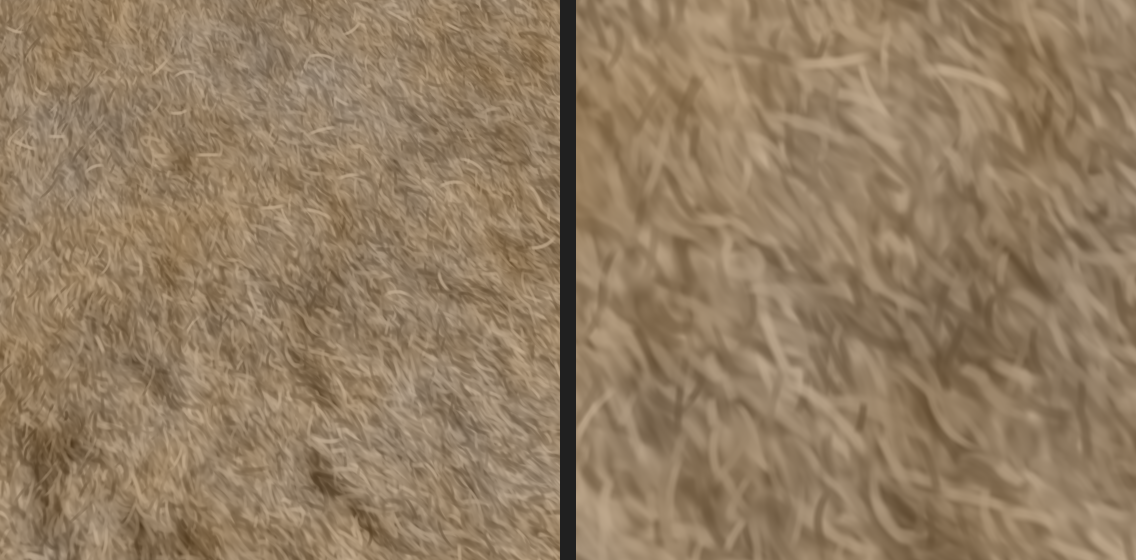
Left, the full canvas; right, a detail of the centre.
Write a Shadertoy shader that draws this texture.

```glsl
// Dry, trampled straw grass seen at a slant, its soft blades leaning down to the right.

const vec3 STRAW = vec3(0.597, 0.511, 0.406);      // mean colour
const vec3 TONE_TINT = vec3(1.0, 0.99, 0.97);      // colour change per unit of tone
const vec3 HUE_DRIFT = vec3(0.025, -0.005, -0.05); // from grey olive to warm tan
const float LEAN = -0.98;           // main blade direction, radians
const float FAN = 0.5;              // change of lean from left to right
const float PERSPECTIVE = 0.5;      // shrinking towards the top
const int BLADE_LAYERS = 6;
const float BLADE_CELL = 0.04;
const float BLADE_OPACITY = 0.72;
const float BLADE_CONTRAST = 0.27;
const float STRAW_CELL = 0.15;
const float STRAW_CHANCE = 0.45;
const float STRAW_TONE = 0.17;

vec2 hash22(vec2 p) {
    vec3 q = fract(p.xyx * vec3(0.1031, 0.1030, 0.0973));
    q += dot(q, q.yzx + 33.33);
    return fract((q.xx + q.yz) * q.zy);
}

float cornerSlope(vec2 cell, vec2 offset) {
    float a = 6.2832 * hash22(cell + 211.0).x;
    return dot(vec2(cos(a), sin(a)), offset);
}

// Gradient noise, roughly -0.7 to 0.7
float noise(vec2 p) {
    vec2 i = floor(p), f = p - i;
    vec2 u = f * f * f * (f * (f * 6.0 - 15.0) + 10.0);
    vec2 e = vec2(1.0, 0.0);
    return mix(mix(cornerSlope(i, f), cornerSlope(i + e, f - e), u.x),
               mix(cornerSlope(i + e.yx, f - e.yx), cornerSlope(i + 1.0, f - 1.0), u.x), u.y);
}

// Coordinates along and across a direction
vec2 alongAcross(vec2 p, float angle) {
    vec2 d = vec2(cos(angle), sin(angle));
    return vec2(dot(p, d), dot(p, vec2(-d.y, d.x)));
}

// Soft curved blade centred on the origin
float bladeMask(vec2 p, float angle, float halfLength, float halfWidth, float bend) {
    vec2 q = alongAcross(p, angle);
    float t = q.x / halfLength;
    float across = abs(q.y + bend * halfLength * t * t) / halfWidth;
    return (1.0 - smoothstep(0.15, 1.0, across)) * (1.0 - smoothstep(0.45, 1.0, abs(t)));
}

// Paints one layer of scattered blades over the tone
float paintBlades(float tone, float ground, vec2 p, float lean, float seed) {
    vec2 shifted = p + seed * vec2(0.317, 0.173);
    vec2 home = floor(shifted / BLADE_CELL);
    for (int k = 0; k < 9; k++) {
        vec2 cell = home + vec2(k % 3 - 1, k / 3 - 1);
        vec2 key = cell + seed * 37.0;
        vec2 place = hash22(key), shape = hash22(key + 71.0), look = hash22(key + 139.0);
        vec2 d = shifted - (cell + place) * BLADE_CELL;
        float angle = lean + (shape.x + look.y - 1.0) * 1.1;
        float mask = bladeMask(d, angle, mix(0.013, 0.036, shape.y),
                               mix(0.0045, 0.008, look.y), (place.x - 0.5) * 0.6);
        tone = mix(tone, ground + (look.x - 0.5) * BLADE_CONTRAST, mask * BLADE_OPACITY);
    }
    return tone;
}

// Sparse long pale straws lying in any direction
float straws(vec2 p) {
    vec2 home = floor(p / STRAW_CELL);
    float cover = 0.0;
    for (int k = 0; k < 9; k++) {
        vec2 cell = home + vec2(k % 3 - 1, k / 3 - 1);
        vec2 place = hash22(cell + 401.0), shape = hash22(cell + 503.0);
        vec2 pick = hash22(cell + 607.0);
        vec2 d = p - (cell + place) * STRAW_CELL;
        float mask = bladeMask(d, (shape.x - 0.6) * 2.4, mix(0.022, 0.045, shape.y),
                               0.0065, (pick.y - 0.5) * 0.7);
        cover = max(cover, mask * step(pick.x, STRAW_CHANCE));
    }
    return cover;
}

void mainImage(out vec4 fragColor, in vec2 fragCoord) {
    vec2 uv = fragCoord / iResolution.xy;
    float near = 1.0 - uv.y;

    // Ground plane: features shrink towards the top
    vec2 p = vec2((uv.x - 0.5) * (1.0 + PERSPECTIVE * uv.y),
                  uv.y + 0.5 * PERSPECTIVE * uv.y * uv.y) + 3.0;
    float lean = LEAN + FAN * (uv.x - 0.5) + 0.7 * noise(p * 5.0);

    // Broad patches and long dark hollows, deeper close by
    vec2 flow = alongAcross(p, LEAN);
    flow += 0.03 * vec2(noise(p * 9.0), noise(p * 9.0 + 40.0));
    float hollow = smoothstep(0.12, 0.5, noise(flow * vec2(4.5, 11.0) + 17.0));
    float ground = 0.07 * noise(p * 3.0 + 8.0) + 0.09 * noise(flow * vec2(7.0, 14.0))
                 - hollow * mix(0.03, 0.13, near);

    // Matted fibres, then separate blades and straws
    float tone = ground + 0.15 * noise(flow * vec2(24.0, 68.0))
                        + 0.12 * noise(flow * vec2(48.0, 125.0) + 5.0) - 0.01;
    for (int layer = 0; layer < BLADE_LAYERS; layer++)
        tone = paintBlades(tone, ground, p, lean, float(layer) + 1.0);
    tone += 0.05 * noise(flow * vec2(40.0, 95.0) + 60.0);
    tone *= mix(0.9, 1.15, near);
    tone = mix(tone, STRAW_TONE, 0.75 * straws(p));

    float drift = noise(p * 2.6 + 21.0) + 0.5 * noise(p * 11.0 + 90.0);
    fragColor = vec4(STRAW + tone * TONE_TINT + HUE_DRIFT * drift, 1.0);
}
```
